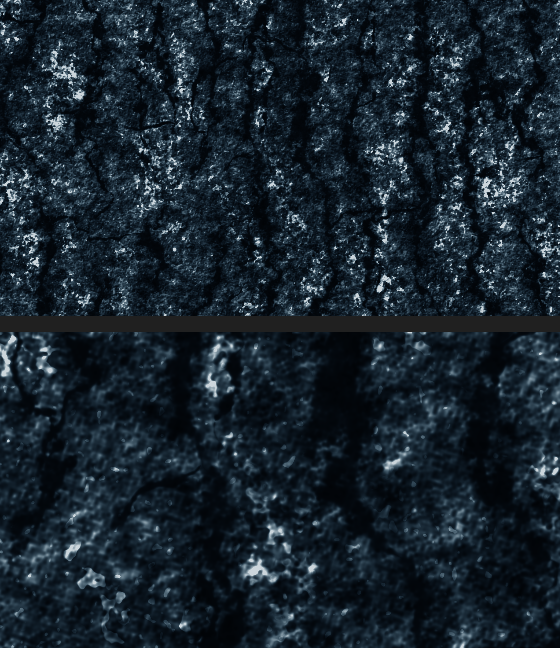
Top: the whole. Bottom: its middle third, enlarged.
Reproduce this texture procedurally as a Shadertoy shader.

```glsl
// Rugged tree bark in cold blue-black: ragged upright fissures split the surface
// into ridges, short cross cracks break them, and pale lichen crusts the tops.
// All layers add up to one log-brightness value, which is tinted at the end.

#define RIDGE_WIDTH 0.185
#define PLATE_HEIGHT 0.38
#define CRACK_WIDTH 0.013
#define CRACK_DEPTH 2.0
#define GRAIN_SCALE 36.0
#define GRAIN_GAIN 1.0
#define RELIEF_GAIN 0.5
#define CRUST_GAIN 1.75
#define FLECK_GAIN 1.7
#define BRIGHTNESS 0.137
#define CONTRAST 0.82
#define TINT vec3(1.28, 1.0, 0.85)

float hash(vec2 p) {
    vec3 q = fract(vec3(p.xyx) * 0.1031);
    q += dot(q, q.yzx + 33.33);
    return fract((q.x + q.y) * q.z);
}

// Smooth value noise from -1 to 1
float noise(vec2 p) {
    vec2 i = floor(p), f = fract(p);
    f = f * f * (3.0 - 2.0 * f);
    float low = mix(hash(i), hash(i + vec2(1, 0)), f.x);
    float high = mix(hash(i + vec2(0, 1)), hash(i + vec2(1, 1)), f.x);
    return 2.0 * mix(low, high, f.y) - 1.0;
}

// Rough sum of rotated octaves
float grain(vec2 p) {
    const mat2 turn = mat2(1.54, 1.12, -1.12, 1.54);
    float sum = 0.0, weight = 0.75;
    for (int i = 0; i < 4; i++) {
        sum += weight * noise(p);
        p = turn * p + 17.3;
        weight *= 0.9;
    }
    return sum;
}

// Sideways wander of the fissures, in ridge widths
float wander(vec2 p) {
    return 0.46 * noise(p * vec2(2.0, 2.6)) + 0.24 * noise(p * vec2(6.0, 8.0) + 9.0)
         + 0.12 * noise(p * 24.0) + 0.07 * noise(p * 57.0);
}

// x: how deep inside a crack, y: soft shade on the flanks
vec2 cracks(vec2 p, float rough) {
    float depth = 0.0, shade = 0.0;

    // Main fissures, then a sparser set of side branches
    for (int i = 0; i < 2; i++) {
        float branch = float(i);
        vec2 q = p + branch * vec2(13.7, 5.1);
        float x = q.x / RIDGE_WIDTH + wander(q);
        float line = floor(x + 0.5);
        float d = abs(x - line) * RIDGE_WIDTH;
        float open = 0.62 + 0.95 * noise(vec2(line * 7.3, q.y * 5.0)) - 0.6 * branch;
        float w = CRACK_WIDTH * max(open, 0.0);
        float present = smoothstep(0.0, 0.4, open);
        float ragged = d + 0.006 * rough;
        depth = max(depth, present * (1.0 - smoothstep(0.3 * w, w + 0.007, ragged)));
        shade = max(shade, (0.35 + 0.65 * present) * (1.0 - 0.5 * branch) * exp(-d / 0.03));
    }

    // Thin slanted cross cracks, a few per ridge
    float x = p.x / RIDGE_WIDTH + wander(p);
    float column = floor(x), across = fract(x) - 0.5;
    float y = p.y / PLATE_HEIGHT + hash(vec2(column, 3.0))
            + (hash(vec2(column, 8.0)) - 0.5) * across
            + 0.10 * noise(p * 9.0) + 0.04 * noise(p * 32.0);
    float row = floor(y + 0.5);
    float d = abs(y - row) * PLATE_HEIGHT;
    float present = step(0.35, hash(vec2(column, row) + 21.0))
                  * smoothstep(-0.35, 0.1, noise(p * 8.0 + 40.0));
    depth = max(depth, present * (1.0 - smoothstep(0.002, 0.009, d + 0.003 * rough)));
    shade = max(shade, 0.7 * present * exp(-d / 0.014));
    return vec2(depth, shade);
}

// Lichen: streaky crust on the ridge tops plus clustered small flecks
float lichen(vec2 p) {
    vec2 q = mat2(0.8, 0.6, -0.6, 0.8) * p;
    float crumbs = noise(q * 135.0) + 0.6 * noise(p * 230.0 + 6.0);
    float patches = noise(p * vec2(11.0, 4.5) + 3.0) + 0.6 * noise(p * vec2(29.0, 17.0));
    float pores = 0.6 * noise(p * vec2(58.0, 46.0)) + 0.5 * crumbs;
    float crust = smoothstep(0.08, 0.65, patches) * smoothstep(-0.1, 0.4, pores);
    float cluster = smoothstep(0.1, 0.5, noise(q * 12.0 + 30.0));
    float fleck = smoothstep(0.32, 0.55, 0.8 * noise(q * 70.0 + 8.0) + 0.4 * crumbs);
    float speck = smoothstep(0.72, 1.0, crumbs);
    return CRUST_GAIN * crust
         + FLECK_GAIN * (1.0 - 0.7 * crust) * max(cluster * fleck, 0.6 * speck);
}

void mainImage(out vec4 fragColor, in vec2 fragCoord) {
    vec2 p = fragCoord / iResolution.y + 4.0;

    // Grainy surface, lit from the upper left
    float rough = grain(p * GRAIN_SCALE);
    float relief = rough - grain((p + vec2(-0.002, 0.003)) * GRAIN_SCALE);
    float wrinkles = noise(vec2(p.x * 16.0, p.y * 85.0 + 2.0 * noise(p * 12.0)));
    float broad = 0.5 * noise(p * vec2(5.0, 3.0) + 50.0) + 0.4 * noise(p * vec2(15.0, 10.0));
    float tone = GRAIN_GAIN * rough + RELIEF_GAIN * relief + 0.25 * wrinkles + broad;

    // Lichen fades out towards the fissures, which swallow the detail
    vec2 crack = cracks(p, rough);
    tone += lichen(p) * (1.0 - smoothstep(0.25, 0.75, crack.y));
    tone -= 0.95 * crack.y + 0.05;
    tone = mix(tone, 0.45 * rough - CRACK_DEPTH, crack.x);

    float light = min(BRIGHTNESS * exp(CONTRAST * tone), 0.84);
    fragColor = vec4(pow(vec3(light), TINT), 1.0);
}
```
